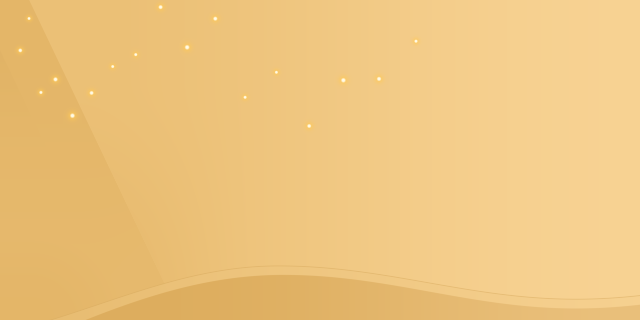
Reproduce this background procedurally as a WebGL 1 fragment shader.

```glsl
precision highp float;
uniform vec2 u_resolution;

// Hill with a crest, its left and right flanks given as (height, frequency)
float hill(float x, vec2 crest, vec2 left, vec2 right) {
  float d = x - crest.x;
  vec2 flank = d < 0.0 ? left : right;
  return crest.y - flank.x * (1.0 - cos(flank.y * d));
}

// Antialiased coverage of the side where d is negative
float cover(float d, float soft) {
  return 1.0 - smoothstep(-soft, soft, d);
}

void main() {
  vec2 p = gl_FragCoord.xy / u_resolution * vec2(2.0, 1.0);
  float px = 0.7 / u_resolution.y;

  // Warm horizontal gradient
  vec3 color = mix(vec3(0.922, 0.752, 0.462), vec3(0.968, 0.822, 0.572),
                   smoothstep(0.25, 1.95, p.x));

  // Darker slanted panel, melting into the shaded lower left
  float slant = p.x - 0.478 * (1.0 - p.y);
  float corner = 0.8 * (1.0 - smoothstep(0.0, 0.75, p.y))
                     * (1.0 - smoothstep(0.1, 0.85, p.x));
  float panel = cover(slant - 0.091, px) * mix(0.55, 0.8, smoothstep(0.1, 0.9, p.y));
  color = mix(color, vec3(0.885, 0.702, 0.395), max(corner, panel));
  color -= 0.01 * cover(slant + 0.075, px) * smoothstep(0.5, 0.9, p.y);

  // Pale band below a fine line
  float band = p.y - hill(p.x, vec2(0.87, 0.169), vec2(0.12, 2.8), vec2(0.052, 3.378));
  vec3 bandColor = mix(vec3(0.908, 0.738, 0.445), vec3(0.962, 0.815, 0.56), p.x * 0.5);
  color = mix(color, bandColor, 0.8 * cover(band, px));
  color = mix(color, vec3(0.84, 0.66, 0.36), 0.5 * cover(abs(band) - 0.0013, px));

  // Front hill
  float front = p.y - hill(p.x, vec2(0.885, 0.141), vec2(0.21, 2.0), vec2(0.0525, 3.433));
  vec3 hillColor = mix(vec3(0.868, 0.68, 0.37), vec3(0.915, 0.75, 0.48),
                       smoothstep(0.5, 2.0, p.x));
  color = mix(color, hillColor, cover(front, px));

  // Sparkles, denser towards the upper left
  for (int i = 0; i < 17; i++) {
    float n = float(i);
    float depth = 0.2 + 0.13 * cos((n - 4.0) * 0.7) + 0.08 * cos(n * 2.85);
    vec2 center = vec2(0.05 + 1.25 * pow((n + 1.0) / 17.0, 1.6), 1.0 - depth);
    float size = 1.05 - 0.2 * sin(n * 1.22);
    float r = length(p - center) / size;
    color = mix(color, vec3(1.0, 0.79, 0.34), 0.75 * exp(-r * r / 0.00013));
    color = mix(color, vec3(1.0, 0.98, 0.9), cover(r - 0.0048, 0.0028));
  }

  gl_FragColor = vec4(color, 1.0);
}
```
